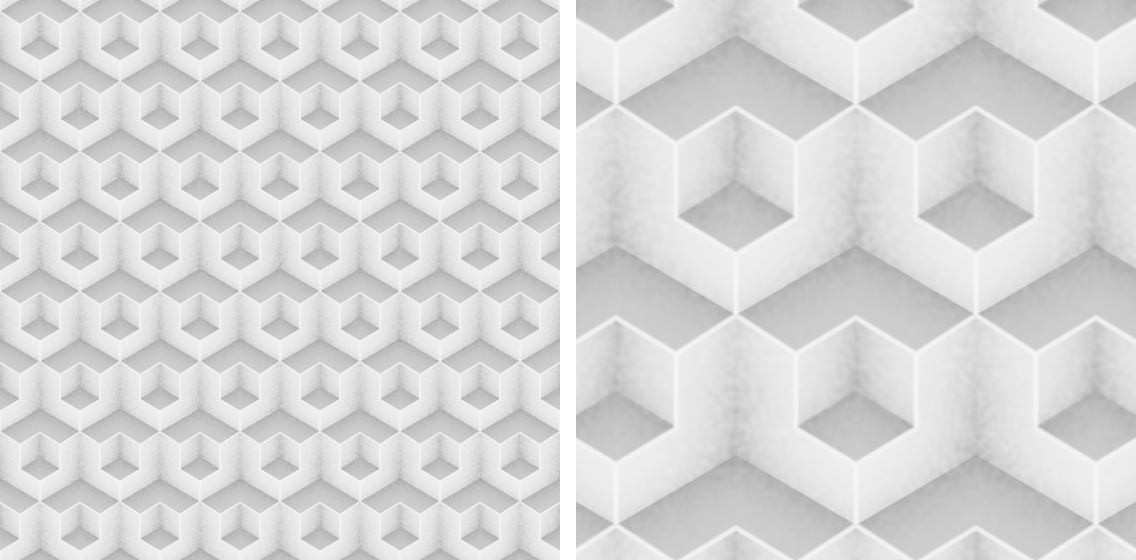
Left, the full canvas; right, a detail of the centre.
Give the GLSL for this pattern, as a three.js fragment shader.

```glsl
varying vec2 vUv;

const float SLOPE = 7.0 / 12.0;     // rise of a slanted edge per unit across
const float RADIUS = 7.0 / 6.0;     // hexagon centre to top corner
const float ROW = RADIUS + SLOPE;   // spacing of the rows
const float PIT_SLOPE = 0.6;
const float PIT_RADIUS = 0.61;
const float PIT_SHIFT = 0.05;       // pit sits slightly below the centre
const float SOFT = 0.02;            // edge smoothing

vec2 gradientAt(vec2 cell, float period) {
  cell = mod(cell, period);
  float h = fract(sin(dot(cell, vec2(12.99, 78.23))) * 4375.85);
  return vec2(cos(h * 6.2832), sin(h * 6.2832));
}

// Gradient noise that wraps after a whole number of cells
float gradientNoise(vec2 p, float period) {
  vec2 i = floor(p), f = fract(p);
  vec2 u = f * f * (3.0 - 2.0 * f);
  vec2 e = vec2(1.0, 0.0);
  float a = dot(gradientAt(i, period), f);
  float b = dot(gradientAt(i + e.xy, period), f - e.xy);
  float c = dot(gradientAt(i + e.yx, period), f - e.yx);
  float d = dot(gradientAt(i + e.xx, period), f - e.xx);
  return mix(mix(a, b, u.x), mix(c, d, u.x), u.y);
}

float segment(vec2 p, vec2 a, vec2 b) {
  vec2 ab = b - a;
  return length(p - a - ab * clamp(dot(p - a, ab) / dot(ab, ab), 0.0, 1.0));
}

float above(float d) {
  return smoothstep(-SOFT, SOFT, d);
}

// Shadow gathering in a crease, roughened by grain
float occlusion(float d, float reach, float grain) {
  return exp(-max(d, 0.0) / reach) * (1.0 + 0.4 * grain);
}

float hexDistance(vec2 p) {
  p = abs(p);
  return max(p.x, (p.y + SLOPE * p.x) / RADIUS);
}

// Outer faces of the cube: two walls and a notched floor; p.x is mirrored
float outerTone(vec2 p, float grain) {
  float side = 1.0 - p.x;
  float slant = (RADIUS - SLOPE * p.x - abs(p.y)) * 0.864;
  float fade = mix(0.4, 1.0, smoothstep(0.0, 0.8, SLOPE - p.y));
  float wall = 0.945 - 0.14 * fade * occlusion(side, 0.28, grain)
             - 0.07 * occlusion(slant, 0.15, grain);
  float ledge = 0.82 - 0.11 * occlusion(slant, 0.22, grain)
              - 0.04 * occlusion(length(p - vec2(0.0, RADIUS)), 0.25, grain);
  float rim = mix(0.26, SLOPE, 2.0 * p.x - 1.0);
  return mix(wall, ledge, above(p.y - rim));
}

// Sunken corner: two walls meeting over a floor
float pitTone(vec2 p, float grain) {
  float height = (p.y + PIT_SLOPE * p.x) * 0.857;
  float wall = 0.93 - 0.14 * occlusion(p.x, 0.2, grain)
             - 0.07 * occlusion(height, 0.15, grain);
  float ground = 0.82 - 0.12 * occlusion(-height, 0.25, grain);
  return mix(ground, wall, above(height));
}

// Distance to the raised edges that catch the light
float ridgeDistance(vec2 p) {
  float halfSide = PIT_RADIUS - 0.5 * PIT_SLOPE;
  vec2 top = vec2(0.0, PIT_RADIUS - PIT_SHIFT);
  vec2 upper = vec2(0.5, halfSide - PIT_SHIFT);
  vec2 lower = vec2(0.5, -halfSide - PIT_SHIFT);
  vec2 bottom = vec2(0.0, -PIT_RADIUS - PIT_SHIFT);
  float pit = min(segment(p, top, upper), segment(p, upper, lower));
  pit = min(pit, segment(p, lower, bottom));
  float spokes = min(segment(p, upper, vec2(1.0, SLOPE)),
                     segment(p, bottom, vec2(0.0, -RADIUS)));
  return min(pit, spokes);
}

float cubeTone(vec2 p, float grain) {
  p.x = abs(p.x);
  vec2 q = p + vec2(0.0, PIT_SHIFT);
  float inside = min(0.5 - q.x, (PIT_RADIUS - PIT_SLOPE * q.x - abs(q.y)) * 0.857);
  float tone = mix(outerTone(p, grain), pitTone(q, grain), above(inside));
  float ridge = 1.0 - smoothstep(0.004, 0.036, ridgeDistance(p));
  return mix(tone, 0.97, 0.8 * ridge);
}

// Offset of p from the nearest centre of a rectangular lattice
vec2 latticeOffset(vec2 p, vec2 centre) {
  vec2 period = vec2(2.0, 2.0 * ROW);
  return mod(p - centre + 0.5 * period, period) - 0.5 * period;
}

void main() {
  // Seven cubes across, eight staggered rows up
  vec2 p = vUv * vec2(14.0, 8.0 * ROW);
  float grain = gradientNoise(vUv * 224.0, 224.0)
              + 0.5 * gradientNoise(vUv * 96.0, 96.0);
  vec2 even = latticeOffset(p, vec2(0.0, 0.5 * ROW));
  vec2 odd = latticeOffset(p, vec2(1.0, 1.5 * ROW));
  float pick = above(hexDistance(even) - hexDistance(odd));
  float tone = mix(cubeTone(even, grain), cubeTone(odd, grain), pick);
  gl_FragColor = vec4(vec3(tone), 1.0);
}
```
